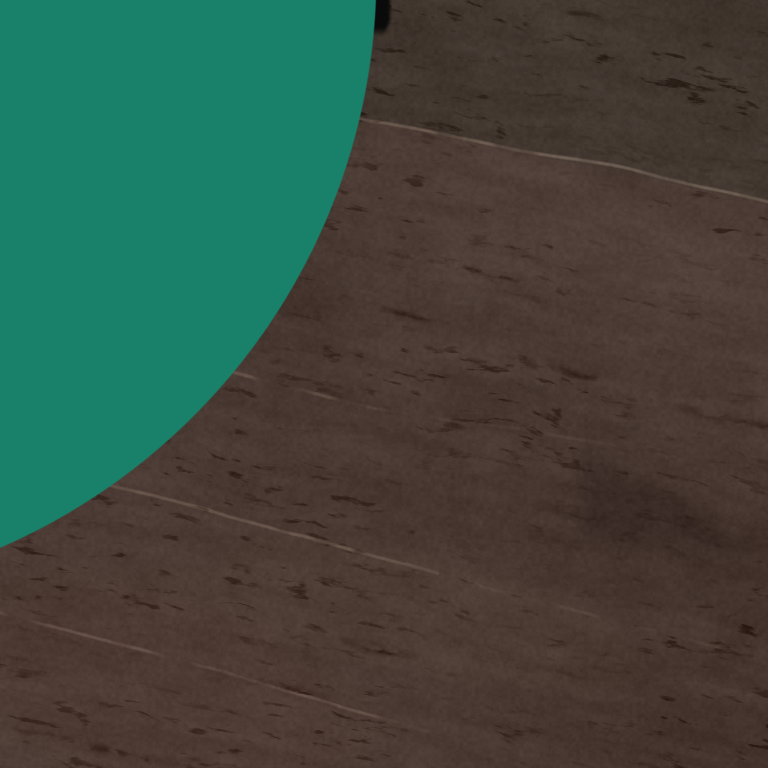
A WebGL 1 fragment shader for this texture:

```glsl
precision highp float;
uniform vec2 u_resolution;

float hash(vec2 p) {
  vec3 q = fract(vec3(p.xyx) * 0.1031);
  q += dot(q, q.yzx + 33.33);
  return fract((q.x + q.y) * q.z);
}

float noise(vec2 p) {
  vec2 i = floor(p), f = fract(p);
  f = f * f * (3.0 - 2.0 * f);
  return mix(mix(hash(i), hash(i + vec2(1.0, 0.0)), f.x),
             mix(hash(i + vec2(0.0, 1.0)), hash(i + vec2(1.0, 1.0)), f.x), f.y);
}

float fbm(vec2 p) {
  float sum = 0.0, amp = 0.5;
  for (int i = 0; i < 4; i++) {
    sum += amp * noise(p);
    p = p * 2.03 + 17.3;
    amp *= 0.5;
  }
  return sum;
}

float segmentDistance(vec2 p, vec2 a, vec2 b) {
  vec2 d = b - a;
  return length(p - a - d * clamp(dot(p - a, d) / dot(d, d), 0.0, 1.0));
}

float seam(vec2 p, vec2 a, vec2 b) {
  return 1.0 - smoothstep(0.0006, 0.0034, segmentDistance(p, a, b));
}

// Soft ellipse aligned with the grain
float blot(vec2 p, vec2 center, vec2 size) {
  vec2 d = p - center;
  d.y += 0.22 * d.x;
  d /= size;
  return exp(-dot(d, d));
}

vec3 wood(vec2 p) {
  vec2 warp = vec2(fbm(p * 9.0), fbm(p * 9.0 + 40.0)) - 0.47;
  vec2 grain = vec2(p.x - 0.22 * p.y, p.y + 0.22 * p.x) + warp * vec2(0.02, 0.025);

  // Broad tones of the planks
  vec3 color = vec3(0.286, 0.225, 0.197);
  float topPlank = smoothstep(-0.004, 0.004, p.y - 0.945 + 0.209 * p.x);
  color = mix(color, vec3(0.258, 0.215, 0.186), topPlank);
  color += vec3(0.026, 0.025, 0.024) * blot(p, vec2(0.78, 0.68), vec2(0.3, 0.10));
  color += vec3(0.022, 0.018, 0.010) * blot(p, vec2(0.56, 0.20), vec2(0.22, 0.06));
  color += vec3(0.014, 0.002, 0.002) * blot(p, vec2(0.20, 0.10), vec2(0.4, 0.20));
  color -= 0.032 * blot(p, vec2(0.95, 0.27), vec2(0.28, 0.10));
  color -= 0.030 * blot(p, vec2(0.95, 0.04), vec2(0.25, 0.08));
  color -= 0.025 * blot(p, vec2(0.40, 0.62), vec2(0.05, 0.06));

  // Wedge-shaped knot
  vec2 k = p - vec2(0.755, 0.285) + warp * 0.045;
  float knot = smoothstep(-0.01, 0.025, k.x) * smoothstep(-0.01, 0.02, k.y + 0.02 * k.x)
    * smoothstep(-0.015, 0.025, 0.13 - k.y - 0.58 * k.x);
  color -= vec3(0.036, 0.034, 0.024) * knot * (0.55 + 0.8 * fbm(p * 35.0));

  // Grain, pores and fine speckle
  float streak = fbm(grain * vec2(9.0, 55.0));
  float pore = fbm(grain * vec2(32.0, 125.0) + 8.0);
  float patches = smoothstep(0.35, 0.65, fbm(grain * vec2(5.0, 11.0) + 3.0));
  color += 0.055 * (streak - 0.47) + 0.035 * (fbm(p * 22.0) - 0.47);
  color -= 0.075 * smoothstep(0.59, 0.77, pore) * (0.3 + patches);
  color += 0.025 * (noise(p * 190.0) - 0.5) + 0.018 * (noise(p * 370.0) - 0.5);

  // Darker cracks
  float cracks = blot(p, vec2(0.49, 0.155), vec2(0.045, 0.006))
    + blot(p, vec2(0.355, 0.108), vec2(0.055, 0.005))
    + blot(p, vec2(0.10, 0.032), vec2(0.075, 0.005))
    + blot(p, vec2(0.74, 0.515), vec2(0.065, 0.006))
    + blot(p, vec2(0.53, 0.590), vec2(0.035, 0.004))
    + blot(p, vec2(0.95, 0.455), vec2(0.07, 0.006))
    + blot(p, vec2(0.58, 0.655), vec2(0.10, 0.004));
  color -= 0.10 * cracks * smoothstep(0.3, 0.65, fbm(grain * vec2(40.0, 90.0)));

  // Worn pale seams
  vec2 s = p + warp * 0.006;
  float upper = max(seam(s, vec2(0.46, 0.848), vec2(0.73, 0.795)),
    max(seam(s, vec2(0.73, 0.795), vec2(0.81, 0.782)), seam(s, vec2(0.81, 0.782), vec2(1.01, 0.734))));
  float middle = seam(s, vec2(0.30, 0.515), vec2(0.49, 0.468));
  float lower = max(seam(s, vec2(0.14, 0.369), vec2(0.352, 0.314)),
    seam(s, vec2(0.352, 0.314), vec2(0.57, 0.252)));
  float faint = max(seam(s, vec2(0.57, 0.252), vec2(1.01, 0.138)),
    seam(s, vec2(0.49, 0.468), vec2(0.80, 0.420)));
  float bottom = max(seam(s, vec2(-0.01, 0.206), vec2(0.273, 0.13)),
    seam(s, vec2(0.273, 0.13), vec2(0.65, 0.021)));
  float wear = smoothstep(0.2, 0.75, noise(p * vec2(38.0, 20.0)));
  float line = max(max(upper, 0.8 * lower) * (0.5 + 0.5 * wear),
    max(0.65 * max(middle, bottom) * wear, 0.25 * faint * wear));
  return color + vec3(0.15, 0.135, 0.12) * line;
}

void main() {
  vec2 p = gl_FragCoord.xy / u_resolution;
  float pixel = 1.0 / min(u_resolution.x, u_resolution.y);
  vec3 color = wood(p);

  // Dark sliver beside the disc
  float sliverEdge = p.x - 0.508 + 0.35 * max(0.975 - p.y, 0.0);
  float sliver = (1.0 - smoothstep(-0.004, 0.004, sliverEdge)) * smoothstep(0.950, 0.966, p.y);
  color = mix(color, vec3(0.045, 0.04, 0.04), sliver);

  // Flat green disc
  float disc = length(p - vec2(-0.3238, 1.0335)) - 0.814;
  color = mix(vec3(0.098, 0.502, 0.416), color, smoothstep(-pixel, pixel, disc));
  gl_FragColor = vec4(color, 1.0);
}
```
